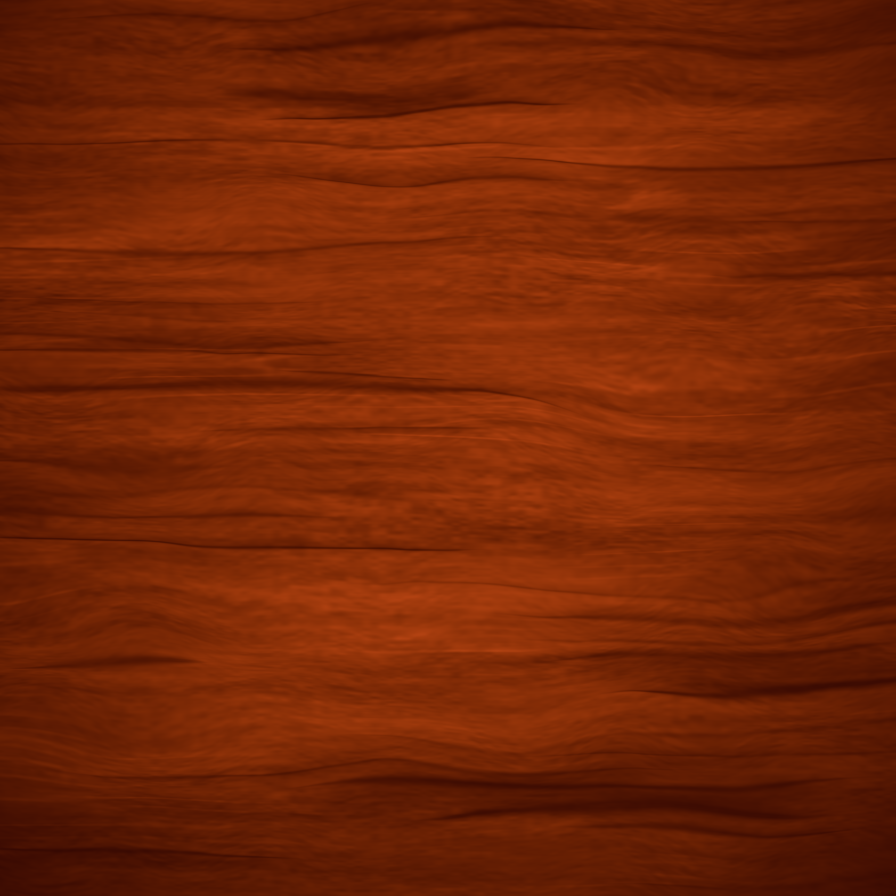
Give the GLSL for this texture, as a Shadertoy shader.

```glsl
// Polished red-brown wood: horizontal grain, dark tapering veins, soft vignette.

const vec3 DARK_WOOD = vec3(0.15, 0.005, 0.006);
const vec3 LIGHT_WOOD = vec3(0.70, 0.258, 0.07);
const vec2 GLOW_CENTRE = vec2(0.50, 0.56);
const float GLOW_LEVEL = 0.78;
const float GLOW_FALLOFF = 1.12;
const float BAND_CONTRAST = 0.40;
const float LINE_CONTRAST = 0.34;
const float FIBRE_CONTRAST = 0.18;
const float GLINT_STRENGTH = 0.22;
const float VEIN_DEPTH = 0.68;
const int VEIN_COUNT = 38;

float hash(vec2 p) {
    vec3 q = fract(vec3(p.xyx) * 0.1031);
    q += dot(q, q.yzx + 33.33);
    return fract((q.x + q.y) * q.z);
}

float noise(vec2 p) {
    vec2 cell = floor(p);
    vec2 f = fract(p);
    f = f * f * (3.0 - 2.0 * f);
    float low = mix(hash(cell), hash(cell + vec2(1, 0)), f.x);
    float high = mix(hash(cell + vec2(0, 1)), hash(cell + vec2(1, 1)), f.x);
    return mix(low, high, f.y);
}

// Layered noise, centred on zero
float fbm(vec2 p) {
    float sum = 0.0;
    float amplitude = 0.5;
    for (int i = 0; i < 4; i++) {
        sum += amplitude * (noise(p) - 0.5);
        p = p * 2.03 + vec2(17.3, 9.1);
        amplitude *= 0.5;
    }
    return sum;
}

// Bends the straight grain, more strongly in figured zones
vec2 bendGrain(vec2 p) {
    float figure = smoothstep(0.45, 0.8, noise(p * vec2(2.2, 5.0) + 41.0));
    float bend = 0.030 * (noise(p * vec2(2.5, 4.0) + 3.0) - 0.5);
    bend += (0.010 + 0.026 * figure) * (noise(p * vec2(7.0, 13.0) + 8.0) - 0.5);
    return vec2(p.x, p.y + bend);
}

// Dark streaks: a crisp core with a soft, streaky shadow on one side
float veins(vec2 p, float pixel) {
    float clear = 1.0;
    float streaks = 0.6 + 0.8 * noise(p * vec2(4.0, 130.0) + 12.0);
    float ragged = 0.0022 * (noise(p * vec2(28.0, 60.0) + 77.0) - 0.5);
    for (int i = 0; i < VEIN_COUNT; i++) {
        float id = float(i);
        float size = hash(vec2(id, 4.0));
        vec2 centre = vec2(hash(vec2(id, 1.0)), (id + hash(vec2(id, 2.0))) / float(VEIN_COUNT));
        float halfLength = mix(0.10, 0.46, hash(vec2(id, 3.0)));
        float along = (p.x - centre.x) / halfLength;
        float taper = max(0.0, 1.0 - along * along);
        float swell = 0.3 + 1.5 * noise(vec2(p.x * 7.0, id * 7.0));
        float width = max(mix(0.0020, 0.0075, size * size) * taper * swell, pixel);
        float wave = 0.024 * (noise(vec2(p.x * 4.0, id * 5.3)) - 0.5);
        float slope = 0.04 * (hash(vec2(id, 6.0)) - 0.5);
        float d = p.y - centre.y - wave - slope * (p.x - centre.x) + ragged;
        float side = hash(vec2(id, 7.0)) < 0.6 ? 1.0 : -1.0;
        float core = exp(-d * d / (width * width));
        float shadow = exp(-abs(d) / (width * 4.0)) * smoothstep(-width, width, d * side);
        float strength = mix(0.25, 0.95, hash(vec2(id, 8.0))) * smoothstep(0.0, 0.6, taper);
        clear *= 1.0 - strength * min(1.0, 0.6 * core + 0.6 * shadow * streaks);
    }
    return 1.0 - clear;
}

void mainImage(out vec4 fragColor, in vec2 fragCoord) {
    vec2 uv = fragCoord / iResolution.xy;
    vec2 grain = bendGrain(uv);

    // Vignette light
    vec2 fromGlow = uv - GLOW_CENTRE;
    float tone = GLOW_LEVEL - GLOW_FALLOFF * dot(fromGlow, fromGlow);

    // Broad bands, thin growth lines and short slanted fibres
    float bands = fbm(grain * vec2(1.6, 15.0) + 20.0);
    float lines = fbm(grain * vec2(5.0, 75.0) + 60.0);
    float slant = noise(grain * vec2(4.0, 18.0) + 5.0) - 0.5;
    vec2 fibrePoint = vec2(grain.x, grain.y + slant * 0.03 * sin(grain.x * 26.0));
    float fibres = noise(fibrePoint * vec2(45.0, 250.0)) - 0.5;
    fibres += 0.8 * (noise(fibrePoint * vec2(110.0, 340.0) + 31.0) - 0.5);
    float detail = BAND_CONTRAST * bands + LINE_CONTRAST * lines;
    detail += FIBRE_CONTRAST * fibres * (0.35 + 0.65 * noise(grain * vec2(5.0, 22.0) + 70.0));
    tone *= 1.0 + 1.5 * detail;

    // Thin bright glints where the grain is figured
    float ridge = 1.0 - abs(2.0 * noise(grain * vec2(5.0, 85.0) + 90.0) - 1.0);
    float glintZone = smoothstep(0.50, 0.85, noise(grain * vec2(4.0, 14.0) + 50.0));
    tone += GLINT_STRENGTH * glintZone * smoothstep(0.7, 1.0, ridge) * tone;

    // Dark veins
    tone *= 1.0 - VEIN_DEPTH * veins(grain, 1.0 / iResolution.y);

    // Wood colour, with blue rising only in the lightest parts
    tone = clamp(tone, 0.0, 1.0);
    vec3 ramp = vec3(tone, tone, tone * tone * tone);
    fragColor = vec4(mix(DARK_WOOD, LIGHT_WOOD, ramp), 1.0);
}
```
